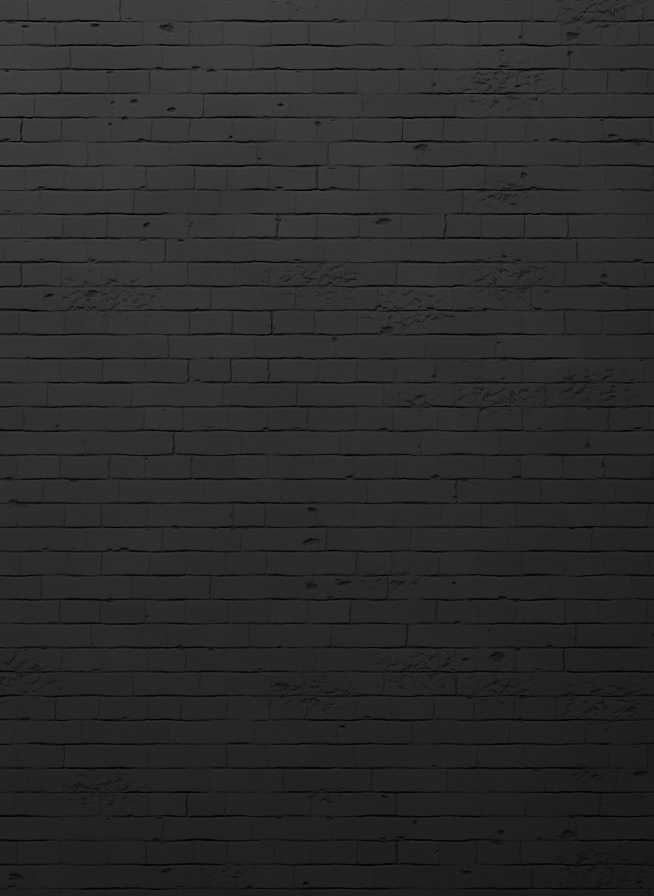
Reproduce this texture procedurally as a WebGL 2 fragment shader.

```glsl
#version 300 es
precision highp float;
// Dark painted brick wall: courses of long bricks alternate with courses of
// half-length ones. A groove field (joints, pits, rough patches) is sampled
// twice along the light direction to give shadowed and lit edges.

#define COURSE 0.02689      // course height, as a share of canvas height
#define FIRST_JOINT 0.0238  // first bed joint below the top edge
#define LONG_BRICK 0.0931   // length of a long brick
#define JOINT 0.0021        // half width of a joint, with its soft edge
#define PIT_CHANCE 0.07     // share of scatter cells holding a pit
#define CHIP_CHANCE 0.2     // share of small cells holding a chipped edge
#define PATCH_CHANCE 0.2    // share of large cells holding rough paint
#define SHADOW 0.74
#define HIGHLIGHT 0.17
#define TOP_GREY 0.25
#define BOTTOM_GREY 0.124

uniform vec2 u_resolution;
out vec4 fragColor;

float hash(vec2 p) {
  vec3 q = fract(p.xyx * vec3(0.1031, 0.1030, 0.0973));
  q += dot(q, q.yzx + 33.33);
  return fract((q.x + q.y) * q.z);
}

vec2 hash2(vec2 p) { return vec2(hash(p + 3.7), hash(p + 71.3)); }

// Layered, turning sines, roughly -1 to 1
float waves(vec2 p) {
  float sum = 0.0, amp = 0.5;
  for (int i = 0; i < 4; i++) {
    sum += amp * sin(p.x + 1.7 * sin(p.y)) * cos(p.y * 1.2 + float(i));
    p = mat2(1.5, 1.1, -1.1, 1.5) * p + 4.3;
    amp *= 0.6;
  }
  return sum;
}

// Cellular noise: distance to the nearest random point
float cellular(vec2 p) {
  vec2 cell = floor(p), local = fract(p);
  float nearest = 2.0;
  for (int y = -1; y <= 1; y++)
    for (int x = -1; x <= 1; x++) {
      vec2 o = vec2(x, y);
      nearest = min(nearest, length(o + hash2(cell + o) - local));
    }
  return nearest;
}

// Sparse ragged blobs of random size, one at most in each cell
float blobs(vec2 p, float size, float chance, vec2 radius) {
  vec2 cell = floor(p / size);
  vec2 centre = 0.3 + 0.4 * hash2(cell + 17.0);
  vec2 offset = (fract(p / size) - centre) * size;
  float scale = mix(0.4, 1.0, hash(cell + 51.0));
  float d = length(offset / (radius * scale)) + 0.6 * waves(p * 260.0);
  return step(hash(cell), chance) * (1.0 - smoothstep(0.3, 1.1, d));
}

// Sideways shift of the head joint left of a brick
float jointShift(vec2 id) { return 0.24 * (hash(id + 40.0) - 0.5); }

// Finds the brick: its id, local position and half size
void brickAt(vec2 p, out vec2 id, out vec2 local, out vec2 halfSize) {
  float v = (1.0 - p.y - FIRST_JOINT) / COURSE;
  float row = floor(v);
  float isLong = mod(row, 2.0);
  float len = LONG_BRICK * mix(0.5, 1.0, isLong);
  float shift = mix(0.5, 0.5 * mod(floor(row * 0.5), 2.0), isLong);
  float u = p.x / len - shift + 0.16 * (hash(vec2(row, 9.0)) - 0.5);
  float i = floor(u);
  i -= step(u, i + jointShift(vec2(i, row)));
  i += step(i + 1.0 + jointShift(vec2(i + 1.0, row)), u);
  id = vec2(i, row);
  float left = i + jointShift(id);
  float right = i + 1.0 + jointShift(id + vec2(1, 0));
  halfSize = 0.5 * vec2((right - left) * len, COURSE);
  local = vec2((u - left) * len - halfSize.x, (0.5 - fract(v)) * COURSE);
}

// Depth of the surface: 0 on a brick face, 1 in a deep joint or pit
float groove(vec2 p) {
  vec2 bent = p + vec2(0.0014, 0.0011) * vec2(waves(p * 130.0), waves(p * 80.0 + 8.0));
  vec2 id, local, halfSize;
  brickAt(bent, id, local, halfSize);
  const float corner = 0.0035;
  vec2 q = abs(local) - halfSize + corner;
  float inside = corner - length(max(q, 0.0)) - min(max(q.x, q.y), 0.0);
  float soft = max(JOINT * (1.0 + 0.6 * waves(p * 60.0 + 2.0)), 1.1 / u_resolution.y);
  // Paint fills many head joints and parts of the bed joints
  vec2 headId = id + vec2(step(0.0, local.x), 0.0);
  float head = mix(0.12, 0.5, pow(hash(headId + 13.0), 2.0));
  head += 0.5 * step(0.95, hash(headId + 29.0)) + 0.2 * waves(p * 90.0);
  float bedRow = id.y + step(local.y, 0.0);
  float bed = 0.68 + 0.75 * waves(vec2(p.x * 27.0, bedRow * 5.3)) + 0.3 * waves(p * 110.0);
  float strength = mix(head, bed, smoothstep(-0.002, 0.002, q.y - q.x));
  float depth = clamp(strength, 0.1, 1.1) * (1.0 - smoothstep(0.0, soft, inside));

  float pits = blobs(p, 0.041, PIT_CHANCE, vec2(0.011, 0.006));
  float chips = blobs(p + 0.19, 0.019, CHIP_CHANCE, vec2(0.007, 0.004));
  chips *= 1.0 - smoothstep(0.002, 0.005, inside);
  float rough = blobs(p + 0.37, 0.11, PATCH_CHANCE, vec2(0.07, 0.03));
  float crumbs = smoothstep(0.3, 0.9, cellular(p * vec2(105.0, 170.0) + waves(p * 150.0)));
  return max(depth, max(max(pits, chips) * 0.85, rough * crumbs * 0.65));
}

void main() {
  vec2 p = gl_FragCoord.xy / u_resolution.y;
  float across = gl_FragCoord.x / u_resolution.x;
  // Light falls off downwards and to the right
  float grey = mix(BOTTOM_GREY, TOP_GREY, p.y) * (1.0 - 0.2 * across * across * across);
  // Tone of each brick, stains and paint grain
  vec2 id, local, halfSize;
  brickAt(p, id, local, halfSize);
  grey *= 1.0 + 0.04 * (hash(id + 5.0) - 0.5) + 0.05 * waves(p * 20.0);
  grey *= 1.0 + 0.06 * (cellular(p * vec2(200.0, 250.0)) - 0.5);
  // Shadow under upper edges, light on lower ones
  float here = groove(p);
  float relief = here - groove(p + vec2(-0.0007, 0.0019));
  grey *= 1.0 - 0.28 * here - SHADOW * max(relief, 0.0) + HIGHLIGHT * max(-relief, 0.0);
  fragColor = vec4(vec3(max(grey, 0.02)), 1.0);
}
```
